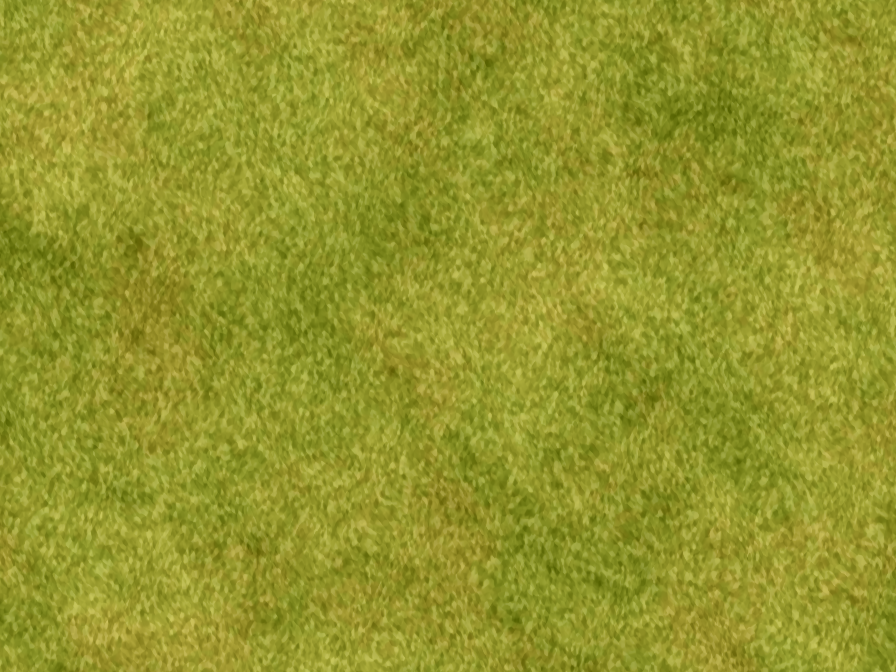
Give the GLSL for this texture, as a Shadertoy shader.

```glsl
// Short sunlit lawn seen from above: soft slanted patches of tone and hue,
// overlaid with fine leaning blades. Every layer is smooth cellular noise,
// sampled at a different scale, stretch and direction.

const vec3 SHADE_GREEN = vec3(0.435, 0.455, 0.060);
const vec3 SUNLIT_GREEN = vec3(0.725, 0.725, 0.270);
const vec3 STRAW_SHIFT = vec3(0.028, -0.014, 0.004);   // dry, warm areas
const vec3 LUSH_SHIFT = vec3(-0.030, -0.003, -0.006);  // fresh, cool areas
const vec3 PALE_TIP = vec3(0.010, 0.010, 0.050);

const float PATCH_ANGLE = -0.70;    // patches run down to the right
const float PATCH_SCALE = 6.5;      // cells per canvas height
const float PATCH_STRETCH = 0.65;
const float PATCH_CONTRAST = 0.26;
const float PATCH_DECAY = 0.80;
const vec2 BLADE_SCALE = vec2(225.0, 122.0);
const float BLADE_LEAN = 0.38;
const float BLADE_CONTRAST = 0.56;
const float CELL_SOFTNESS = 6.0;    // higher gives crisper cells
const float CLUMP_DEPTH = 0.20;

vec3 hash3(vec2 cell) {
    vec3 h = fract(cell.xyx * vec3(0.1031, 0.1030, 0.0973));
    h += dot(h, h.yxz + 33.33);
    return fract((h.xxy + h.yzz) * h.zyx);
}

// Cellular noise: random tones of nearby cell centres, blended by distance
float cellTone(vec2 p) {
    vec2 home = floor(p);
    float toneSum = 0.0;
    float weightSum = 0.0;
    for (int y = -1; y <= 1; y++) {
        for (int x = -1; x <= 1; x++) {
            vec2 cell = home + vec2(x, y);
            vec3 random = hash3(cell);
            vec2 offset = cell + random.xy - p;
            float weight = exp(-CELL_SOFTNESS * dot(offset, offset));
            toneSum += weight * random.z;
            weightSum += weight;
        }
    }
    return toneSum / weightSum;
}

vec2 rotate(vec2 p, float angle) {
    float c = cos(angle), s = sin(angle);
    return vec2(c * p.x + s * p.y, c * p.y - s * p.x);
}

// Layered patches, centred on zero
float patches(vec2 p) {
    float sum = 0.0;
    float gain = PATCH_CONTRAST;
    for (int i = 0; i < 4; i++) {
        sum += gain * (cellTone(p) - 0.5);
        p = rotate(p, 0.25) * 2.1 + 17.3;
        gain *= PATCH_DECAY;
    }
    return sum;
}

// Two crossing sets of thin blades, centred on zero
float blades(vec2 p) {
    p.x += 0.004 * sin(p.y * 31.0 + 3.0 * sin(p.x * 17.0));
    float left = cellTone(rotate(p, BLADE_LEAN) * BLADE_SCALE + 71.0);
    float right = cellTone(rotate(p, -BLADE_LEAN * 0.7) * BLADE_SCALE * 0.85 + 239.0);
    return left + right - 1.0;
}

void mainImage(out vec4 fragColor, in vec2 fragCoord) {
    vec2 p = fragCoord / iResolution.y;
    vec2 slanted = rotate(p, PATCH_ANGLE) * vec2(PATCH_STRETCH, 1.0);

    // Light and dark: broad patches, blades and small shadowed clumps
    float patchTone = patches(slanted * PATCH_SCALE + 5.0);
    float bladeTone = blades(p);
    float clump = smoothstep(0.30, 0.12, cellTone(slanted * 27.0 + 43.0));
    clump *= smoothstep(0.04, -0.08, patchTone);
    float tone = 0.51 + patchTone + BLADE_CONTRAST * bladeTone - CLUMP_DEPTH * clump;
    vec3 color = mix(SHADE_GREEN, SUNLIT_GREEN, clamp(tone, -0.25, 1.2));

    // Hue: straw and lush areas, with a little variation per tuft
    float hue = 0.6 * cellTone(slanted * 11.0 + 101.0) + 0.4 * cellTone(p * 60.0 + 57.0);
    color += STRAW_SHIFT * smoothstep(0.52, 0.82, hue);
    color += LUSH_SHIFT * smoothstep(0.48, 0.20, hue + patchTone);

    // Pale tips where blades catch the light
    color += PALE_TIP * smoothstep(0.18, 0.50, bladeTone);
    fragColor = vec4(clamp(color, 0.0, 1.0), 1.0);
}
```
